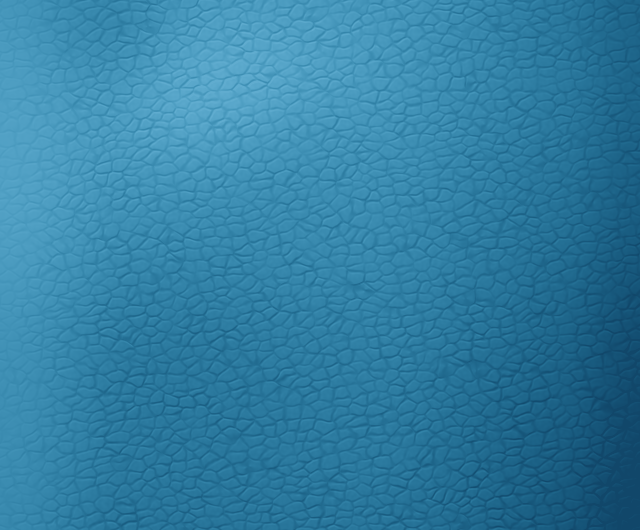
A WebGL 2 fragment shader for this texture:

```glsl
#version 300 es
precision highp float;

#define CELL_DENSITY vec2(35.0, 52.0)
#define GRAIN_TILT 0.2
#define FLOW_WARP 0.022
#define EDGE_WARP 0.007
#define CREASE_WIDTH 0.34
#define RELIEF_GAIN 0.15
#define CREASE_SHADE 0.15
#define FINE_GRAIN 0.07
#define LIGHT_STEP vec2(-0.0012, 0.0032)

uniform vec2 u_resolution;
out vec4 fragColor;

vec2 hash2(vec2 p) {
    vec3 q = fract(p.xyx * vec3(0.1031, 0.1030, 0.0973));
    q += dot(q, q.yzx + 33.33);
    return fract((q.xx + q.yz) * q.zy);
}

float gradientDot(vec2 corner, vec2 offset) {
    return dot(hash2(corner + 57.0) * 2.0 - 1.0, offset);
}

float gradientNoise(vec2 p) {
    vec2 i = floor(p), f = fract(p);
    vec2 u = f * f * f * (f * (f * 6.0 - 15.0) + 10.0);
    vec2 e = vec2(1.0, 0.0);
    float low = mix(gradientDot(i, f), gradientDot(i + e, f - e), u.x);
    float high = mix(gradientDot(i + e.yx, f - e.yx), gradientDot(i + 1.0, f - 1.0), u.x);
    return mix(low, high, u.y);
}

vec2 noisePair(vec2 p) {
    return vec2(gradientNoise(p), gradientNoise(p + 41.7));
}

// Distances to the nearest and second nearest pebble centre
vec2 cellDistances(vec2 p) {
    vec2 cell = floor(p), f = fract(p);
    vec2 nearest = vec2(8.0);
    for (int y = -1; y <= 1; y++) {
        for (int x = -1; x <= 1; x++) {
            vec2 neighbour = vec2(x, y);
            vec2 jitter = 0.5 + 0.85 * (hash2(cell + neighbour + 100.0) - 0.5);
            float d = length(neighbour + jitter - f);
            nearest.y = min(nearest.y, max(nearest.x, d));
            nearest.x = min(nearest.x, d);
        }
    }
    return nearest;
}

// Domed pebbles parted by creases of uneven depth
float leatherHeight(vec2 p) {
    float depth = clamp(0.72 + 0.9 * gradientNoise(p * 23.0), 0.3, 1.0);
    p += FLOW_WARP * noisePair(p * 6.0) + EDGE_WARP * noisePair(p * 48.0);
    float c = cos(GRAIN_TILT), s = sin(GRAIN_TILT);
    vec2 along = vec2(c * p.x + s * p.y, c * p.y - s * p.x);
    vec2 d = cellDistances(along * CELL_DENSITY);
    float crease = 1.0 - smoothstep(0.0, CREASE_WIDTH, d.y - d.x);
    return 1.0 - depth * crease - 0.35 * d.x * d.x;
}

float softSpot(vec2 uv, vec2 centre, vec2 radius) {
    vec2 q = (uv - centre) / radius;
    return exp(-dot(q, q));
}

// Broad light: bright upper left, falling off to the right and bottom
float broadLight(vec2 uv) {
    float light = mix(0.39, 0.77, smoothstep(0.0, 0.9, uv.y));
    light -= 0.42 * smoothstep(0.55, 1.02, uv.x);
    light -= 0.15 * smoothstep(0.88, 1.0, uv.x);
    float upperFade = 1.0 - smoothstep(0.5, 1.2, uv.y);
    light += 0.27 * (1.0 - smoothstep(0.0, 0.2, uv.x)) * upperFade;
    vec2 slanted = vec2(uv.x, uv.y - 0.35 * (uv.x - 0.33));
    light += 0.25 * softSpot(slanted, vec2(0.33, 0.82), vec2(0.21, 0.15));
    light -= 0.17 * softSpot(uv, vec2(0.16, 0.96), vec2(0.1, 0.16));
    light -= 0.05 * softSpot(uv, vec2(0.26, 0.32), vec2(0.12, 0.2));
    return light + 0.06 * gradientNoise(uv * 4.0);
}

vec3 leatherColour(float t) {
    vec3 shadow = vec3(0.08, 0.32, 0.46);
    return shadow + t * vec3(0.13, 0.34, 0.36) + t * t * vec3(0.12, -0.02, -0.04);
}

void main() {
    vec2 uv = gl_FragCoord.xy / u_resolution;
    vec2 p = gl_FragCoord.xy / u_resolution.y;

    // Slope towards the light and shade inside creases
    float height = leatherHeight(p);
    float slope = height - leatherHeight(p + LIGHT_STEP);
    float relief = RELIEF_GAIN * slope + CREASE_SHADE * (height - 0.68);
    relief += FINE_GRAIN * gradientNoise(p * 130.0);

    // Grain softens at the left and right margins
    float focus = smoothstep(-0.03, 0.18, uv.x) * (1.0 - 0.5 * smoothstep(0.75, 1.0, uv.x));
    float tone = broadLight(uv) + relief * mix(0.25, 1.0, focus);
    fragColor = vec4(leatherColour(clamp(tone, -0.12, 1.12)), 1.0);
}
```
